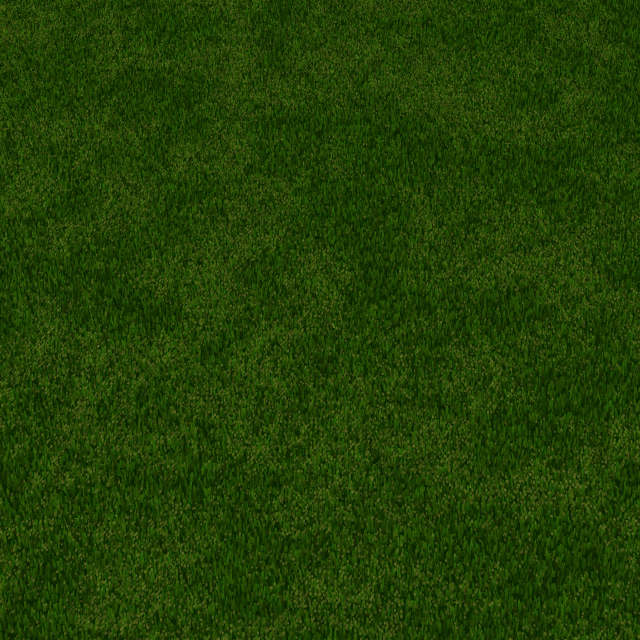
This texture is drawn by a Shadertoy shader. Its source:

```glsl
// A lawn of short upright grass seen at a slant, with dry flecks and dark gaps.

vec3 hash3(vec3 p) {
    p = fract(p * vec3(0.1031, 0.1030, 0.0973));
    p += dot(p, p.yxz + 33.33);
    return fract((p.xxy + p.yxx) * p.zyx);
}

float valueNoise(vec2 p) {
    vec2 cell = floor(p), f = fract(p);
    f = f * f * (3.0 - 2.0 * f);
    vec3 o = vec3(0.0, 1.0, 7.0);
    vec2 c = cell + 200.0;
    float low = mix(hash3(vec3(c, 7.0)).x, hash3(vec3(c + o.yx, 7.0)).x, f.x);
    float high = mix(hash3(vec3(c + o.xy, 7.0)).x, hash3(vec3(c + o.yy, 7.0)).x, f.x);
    return mix(low, high, f.y);
}

// Overlapping tapered blades; rows nearer the viewer are drawn last.
vec3 addBlades(vec3 color, vec2 ground, float layer, float soft, float fan) {
    vec2 size = vec2(0.0075, 0.018);
    vec2 shifted = ground + layer * vec2(0.0137, 0.0071);
    vec2 home = floor(shifted / size);
    for (int row = 0; row >= -1; row--) {
        for (int column = -1; column <= 1; column++) {
            vec2 cell = home + vec2(column, row);
            vec3 rnd = hash3(vec3(cell + 500.0, layer + 11.0));
            vec3 look = hash3(vec3(cell + 900.0, layer + 47.0));
            vec2 d = shifted - (cell + rnd.xy) * size;
            float along = d.y / mix(0.009, 0.018, rnd.z);
            float lean = fan + (look.x - 0.5) * 0.4;
            float halfWidth = mix(0.0022, 0.0009, clamp(along, 0.0, 1.0));
            float side = abs(d.x - lean * d.y);
            float mask = smoothstep(halfWidth + soft, halfWidth - soft, side);
            mask *= smoothstep(0.0, 0.15, along) * smoothstep(1.0, 0.8, along);
            vec3 blade = mix(vec3(0.08, 0.19, 0.0), vec3(0.19, 0.39, 0.025), look.y);
            blade.r += 0.07 * (look.z - 0.4);
            color = mix(color, blade * mix(0.72, 1.08, along), mask);
        }
    }
    return color;
}

// Small straw-coloured flecks, gathered where the lawn is dry.
vec3 addFlecks(vec3 color, vec2 ground, float layer, float soft, float dryness) {
    vec2 size = vec2(0.008, 0.009);
    vec2 p = ground / size + layer * 3.37;
    vec2 cell = floor(p);
    vec3 rnd = hash3(vec3(cell + 700.0, layer + 83.0));
    vec2 d = (fract(p) - mix(vec2(0.3), vec2(0.7), rnd.xy)) * size;
    float radius = mix(0.0013, 0.0022, rnd.x);
    float mask = smoothstep(radius + soft, radius - soft, length(d * vec2(1.0, 0.75)));
    vec3 straw = mix(vec3(0.24, 0.29, 0.06), vec3(0.38, 0.41, 0.14), rnd.y);
    return mix(color, straw, mask * step(rnd.z, dryness) * 0.85);
}

void mainImage(out vec4 fragColor, in vec2 fragCoord) {
    vec2 uv = fragCoord / iResolution.xy;

    // Perspective: features shrink towards a horizon above the canvas.
    float horizon = 2.2;
    float scale = 1.0 - uv.y / horizon;
    vec2 ground = vec2((uv.x - 0.5) / scale, -horizon * log(scale));
    float fan = 1.3 * ground.x / horizon;
    float soft = max(0.0011, 0.7 / iResolution.y) / scale;

    // Broad patches of dryness and light.
    float patches = 0.6 * valueNoise(ground * vec2(9.0, 12.0))
                  + 0.4 * valueNoise(ground * vec2(27.0, 38.0) + 5.0);
    float dryness = mix(0.04, 0.62, smoothstep(0.25, 0.8, patches));

    vec3 color = vec3(0.045, 0.145, 0.0);
    for (int i = 0; i < 5; i++) {
        color = addBlades(color, ground, float(i), soft, fan);
        if (i > 1) color = addFlecks(color, ground, float(i), soft, dryness);
    }

    // Tufts alternate gently between lit and shaded.
    float tufts = valueNoise(ground * vec2(70.0, 45.0) + 9.0);
    color *= 0.86 + 0.22 * tufts + 0.1 * patches;
    fragColor = vec4(color, 1.0);
}
```
